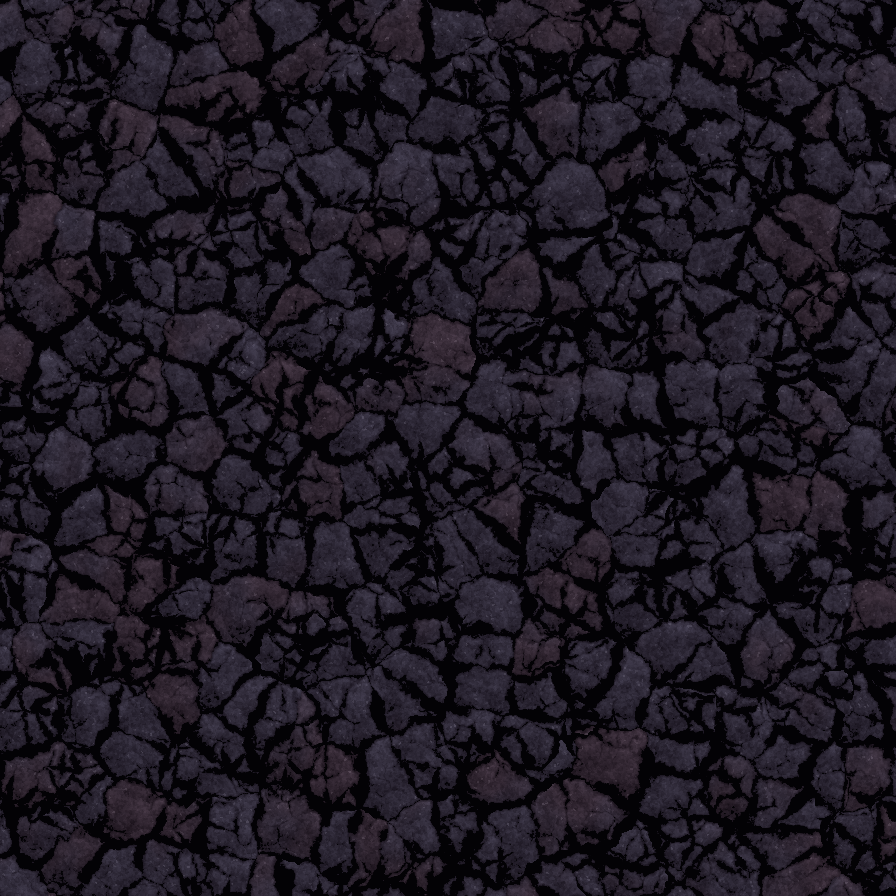
Give the GLSL for this texture, as a Shadertoy shader.

```glsl
// Dark cracked crust: slate-violet lumps parted by ragged black fissures.
// Two scales of cellular noise give lumps and cracks, layered sines vary
// the crack width and tone, and tiny cells add the gritty speckle.

vec2 hash2(vec2 cell) {
    vec3 q = fract(cell.xyx * vec3(0.1031, 0.1030, 0.0973));
    q += dot(q, q.yzx + 33.33);
    return fract((q.xx + q.yz) * q.zy);
}

// Rotated octaves of bent sine waves, roughly -1 to 1.
float layeredSines(vec2 p) {
    float sum = 0.0, amplitude = 0.5;
    for (int i = 0; i < 5; i++) {
        p = mat2(0.8, 0.6, -0.6, 0.8) * p * 1.9 + 1.7;
        sum += amplitude * sin(p.x + 1.4 * sin(p.y));
        amplitude *= 0.6;
    }
    return sum;
}

// Cellular noise: x = distance to border, y = random per cell, zw = offset from centre.
vec4 cells(vec2 p) {
    vec2 base = floor(p), nearest = vec2(9.0), second = vec2(9.0), id = base;
    for (int y = -1; y <= 1; y++)
    for (int x = -1; x <= 1; x++) {
        vec2 cell = base + vec2(x, y);
        vec2 toPoint = cell + hash2(cell) - p;
        float d = dot(toPoint, toPoint);
        if (d < dot(nearest, nearest)) {
            second = nearest;
            nearest = toPoint;
            id = cell;
        } else if (d < dot(second, second)) {
            second = toPoint;
        }
    }
    float border = (dot(second, second) - dot(nearest, nearest))
                 / (2.0 * max(length(second - nearest), 0.001));
    return vec4(border, hash2(id + 71.0).x, -nearest);
}

void mainImage(out vec4 fragColor, in vec2 fragCoord) {
    vec2 p = fragCoord / iResolution.y;

    // Bend the plane so borders wander.
    vec2 warped = p + 0.007 * vec2(layeredSines(p * 28.0), layeredSines(p * 28.0 + 40.0));
    vec4 lump = cells(warped * 17.0);
    vec4 chip = cells(warped * 35.0 + 13.0);

    // Main cracks run everywhere, the finer ones only in places.
    float mainWidth = max(0.055 + 0.10 * layeredSines(p * 24.0 + 5.0), 0.005);
    float fineWidth = -0.02 + 0.22 * layeredSines(p * 16.0 + 21.0);
    float rim = min(lump.x - mainWidth, 0.5 * (chip.x - fineWidth));

    // Grit, mottling and light from above.
    float coarseGrit = cells(p * 230.0).y;
    float fineGrit = cells(p * 430.0 + 7.0).y;
    float grit = 0.5 * (coarseGrit + fineGrit) - 0.5;
    float mottle = layeredSines(p * 60.0 + 9.0);
    float tilt = dot(lump.zw + 0.4 * chip.zw, vec2(0.15, 0.35));
    float tone = clamp(rim * 9.0, -0.6, 0.5) + tilt + 0.19 * mottle
               + 0.5 * grit + 0.12 * (lump.y - 0.5);

    // Slate ramp with some lumps warmer, then pale flecks.
    vec3 stone = mix(vec3(0.09, 0.07, 0.11), vec3(0.26, 0.24, 0.31), clamp(tone, 0.0, 1.15));
    float warmth = smoothstep(0.55, 0.95, lump.y + 0.25 * layeredSines(p * 9.0));
    stone *= mix(vec3(1.0), vec3(1.02, 0.88, 0.85), warmth);
    stone += 0.07 * smoothstep(0.97, 1.0, fineGrit) * smoothstep(0.3, 0.7, tone);

    // Fissures and pits swallow whatever falls below the dark threshold.
    vec3 fissure = vec3(0.012, 0.008, 0.02);
    fragColor = vec4(mix(fissure, stone, smoothstep(0.01, 0.13, tone)), 1.0);
}
```
